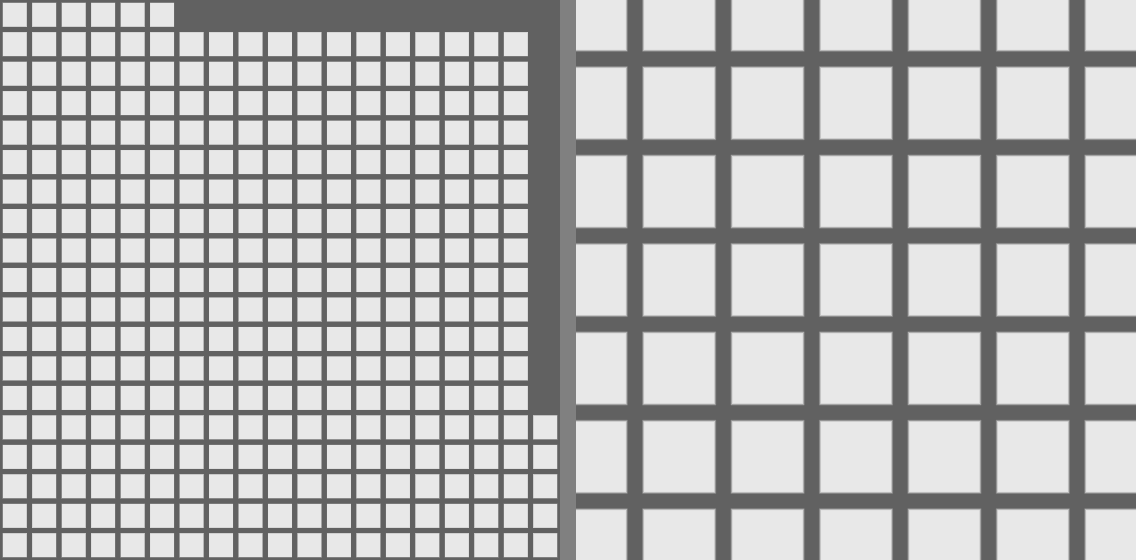
Left: the whole. Right: its middle third, enlarged.
This pattern is drawn by a three.js fragment shader. Its source:

```glsl
// Pale square tiles on a dark grey ground, in a grid of 19 by 19 cells.
// Each cell holds one centred box distance; part of the top row and
// part of the right column are left empty.
varying vec2 vUv;

// Signed distance to a centred square, negative inside
float squareDistance(vec2 p, float halfSide) {
  vec2 d = abs(p) - halfSide;
  return length(max(d, 0.0)) + min(max(d.x, d.y), 0.0);
}

// 1 where a cell carries a tile, 0 where it is empty
float isFilled(vec2 cell) {
  float emptyTop = step(17.5, cell.y) * step(5.5, cell.x);
  float emptyRight = step(17.5, cell.x) * step(4.5, cell.y);
  return 1.0 - max(emptyTop, emptyRight);
}

void main() {
  // Cell index and position within the cell
  vec2 grid = vUv * 19.0;
  vec2 cell = floor(grid);
  vec2 local = fract(grid) - 0.5;

  // Tile coverage, with an edge 0.002 of the canvas wide
  float soft = 0.001 * 19.0;
  float dist = squareDistance(local, 0.408);
  float tile = (1.0 - smoothstep(-soft, soft, dist)) * isFilled(cell);

  vec3 groundColor = vec3(0.38);
  vec3 tileColor = vec3(0.908);
  gl_FragColor = vec4(mix(groundColor, tileColor, tile), 1.0);
}
```
